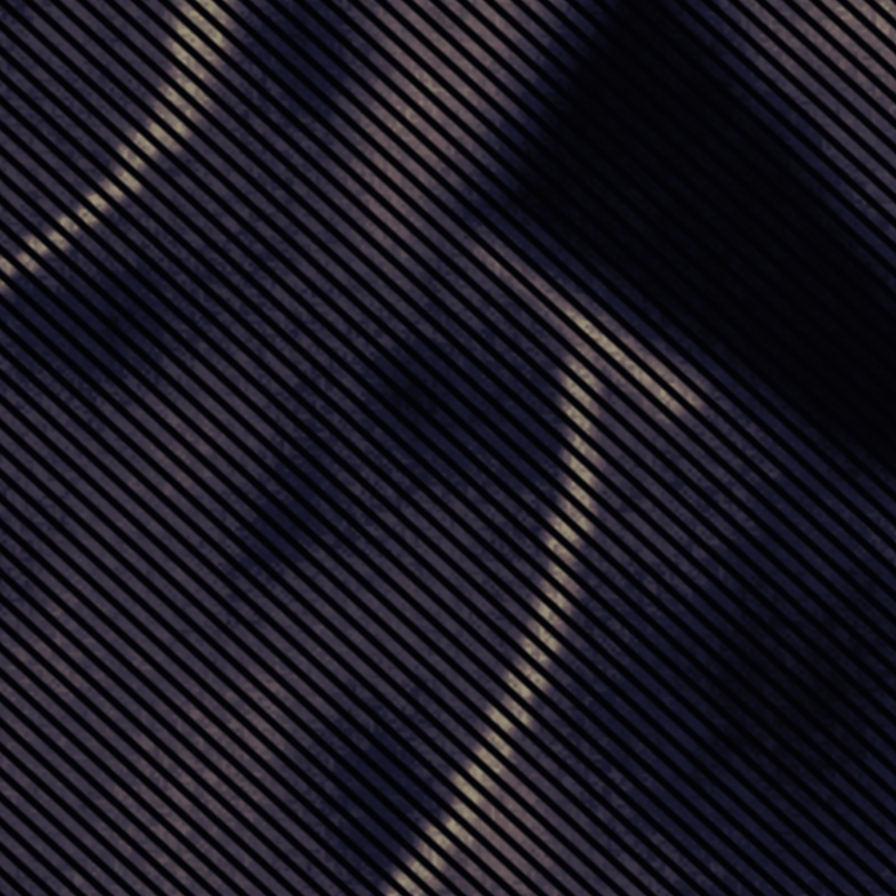
This pattern is drawn by a Shadertoy shader. Its source:

```glsl
// Fine diagonal stripes over dim, grainy folds with pale curved ridges.
#define STRIPES vec2(33.0, 36.0)  // stripe count across and down
#define LIT_WIDTH 0.58            // lit share of each stripe
#define SOFTNESS 0.24             // blur of the stripe edges
#define GRAIN_CELLS 200.0
#define GRAIN 0.17
#define MOTTLE 0.36
#define INK vec3(0.010, 0.010, 0.026)
#define NAVY vec3(0.085, 0.088, 0.165)
#define PLUM vec3(0.220, 0.196, 0.260)
#define MAUVE vec3(0.380, 0.320, 0.340)
#define SAND vec3(0.600, 0.560, 0.470)

float hash(vec2 p) {
    return fract(sin(dot(p, vec2(127.1, 311.7))) * 43758.5453);
}

float valueNoise(vec2 p) {
    vec2 i = floor(p), f = fract(p);
    f = f * f * (3.0 - 2.0 * f);
    return mix(mix(hash(i), hash(i + vec2(1, 0)), f.x),
               mix(hash(i + vec2(0, 1)), hash(i + vec2(1, 1)), f.x), f.y);
}

float fbm(vec2 p) {
    float sum = 0.0, amp = 0.5;
    for (int i = 0; i < 4; i++) {
        sum += amp * valueNoise(p);
        p = p * 2.03 + 17.3;
        amp *= 0.5;
    }
    return sum;
}

// Soft elliptical patch
float patchAt(vec2 p, vec2 center, vec2 radius) {
    vec2 d = (p - center) / radius;
    return exp(-dot(d, d));
}

// Soft capsule whose radius runs from r.x to r.y
float capsule(vec2 p, vec2 a, vec2 b, vec2 r, float blur) {
    vec2 d = b - a;
    float h = clamp(dot(p - a, d) / dot(d, d), 0.0, 1.0);
    return 1.0 - smoothstep(-blur, blur, length(p - a - d * h) - mix(r.x, r.y, h));
}

// Sideways parabola hanging from its apex
float ridge(vec2 p, vec2 apex, float bend, float width) {
    float drop = apex.y - p.y;
    float slope = 2.0 * bend * drop;
    float d = abs(p.x - apex.x + bend * drop * drop) / sqrt(1.0 + slope * slope);
    return 1.0 - smoothstep(width * 0.4, width * 1.5, d);
}

// Deep shadow wedge bounded by three straight edges
float shadowWedge(vec2 p) {
    float right = (p.y - 1.0 + 1.37 * (p.x - 0.81)) / 1.70;
    float left = (0.63 - 0.52 * (1.0 - p.y) - p.x) / 1.13;
    float lower = (0.73 - 0.71 * (p.x - 0.55) - p.y) / 1.23;
    return 1.0 - smoothstep(-0.07, 0.025, max(right, max(left, lower)));
}

float foldTone(vec2 p) {
    // Broad mottling, stretched up and to the right
    vec2 q = vec2(dot(p, vec2(0.87, -0.5)) * 9.0, dot(p, vec2(0.5, 0.87)) * 4.5);
    float tone = 0.47 + MOTTLE * (fbm(q + 3.7) - 0.47);

    // Raised folds
    tone += 0.28 * capsule(p, vec2(0.52, 1.03), vec2(0.445, 0.74), vec2(0.10, 0.04), 0.05);
    tone += 0.16 * patchAt(p, vec2(0.14, 0.12), vec2(0.28, 0.24));
    tone += 0.16 * patchAt(p, vec2(0.24, 0.52), vec2(0.10, 0.12));
    tone += 0.32 * patchAt(p, vec2(1.00, 0.99), vec2(0.14, 0.11));
    tone += 0.25 * patchAt(p, vec2(0.56, 0.08), vec2(0.07, 0.09));

    // Hollows
    tone -= 0.27 * patchAt(p, vec2(0.09, 0.63), vec2(0.15, 0.08));
    tone -= 0.30 * patchAt(p, vec2(0.34, 0.94), vec2(0.06, 0.09));
    tone -= 0.25 * patchAt(p, vec2(0.46, 0.55), vec2(0.05, 0.07));
    tone -= 0.20 * patchAt(p, vec2(0.32, 0.43), vec2(0.08, 0.11));
    tone -= 0.24 * patchAt(p, vec2(0.56, 0.53), vec2(0.08, 0.14));
    tone -= 0.22 * patchAt(p, vec2(0.43, 0.12), vec2(0.08, 0.12));
    tone -= 0.42 * patchAt(p, vec2(0.88, 0.20), vec2(0.22, 0.24));

    tone *= 1.0 - 0.85 * shadowWedge(p);

    // Pale ridges
    float upper = ridge(p, vec2(0.232, 1.0), 2.45, mix(0.014, 0.034, smoothstep(0.75, 0.95, p.y)));
    float middle = ridge(p, vec2(0.652, 0.58), 0.58, 0.021) * (1.0 - smoothstep(0.58, 0.65, p.y));
    float spur = capsule(p, vec2(0.54, 0.72), vec2(0.755, 0.555), vec2(0.005, 0.027), 0.022);
    return mix(tone, 0.94, 0.88 * max(upper, max(middle, spur)));
}

vec3 toneColor(float t) {
    vec3 c = mix(INK, NAVY, smoothstep(0.0, 0.27, t));
    c = mix(c, PLUM, smoothstep(0.25, 0.52, t));
    c = mix(c, MAUVE, smoothstep(0.50, 0.78, t));
    return mix(c, SAND, smoothstep(0.74, 1.0, t));
}

void mainImage(out vec4 fragColor, in vec2 fragCoord) {
    vec2 uv = fragCoord / iResolution.xy;

    // Stripe index, and position along the stripe
    float s = dot(uv, STRIPES);
    float id = floor(s);
    vec2 along = normalize(vec2(STRIPES.y, -STRIPES.x));
    float run = dot(uv, along);

    // Each stripe shifts a little and carries its own streaks and grain
    float tone = foldTone(uv + along * (hash(vec2(id, 5.0)) - 0.5) * 0.016);
    float streak = valueNoise(vec2(run * 60.0, id * 7.0)) - 0.5;
    float grain = valueNoise(uv * GRAIN_CELLS) - 0.5;
    tone += (0.10 * streak + GRAIN * grain) * smoothstep(-0.1, 0.4, tone);

    // Soft-edged stripe profile
    float blur = max(SOFTNESS, fwidth(s) * 1.5);
    float lit = 1.0 - smoothstep(LIT_WIDTH - blur, LIT_WIDTH + blur, abs(fract(s) - 0.5) * 2.0);
    fragColor = vec4(mix(INK, toneColor(clamp(tone, 0.0, 1.0)), lit), 1.0);
}
```
